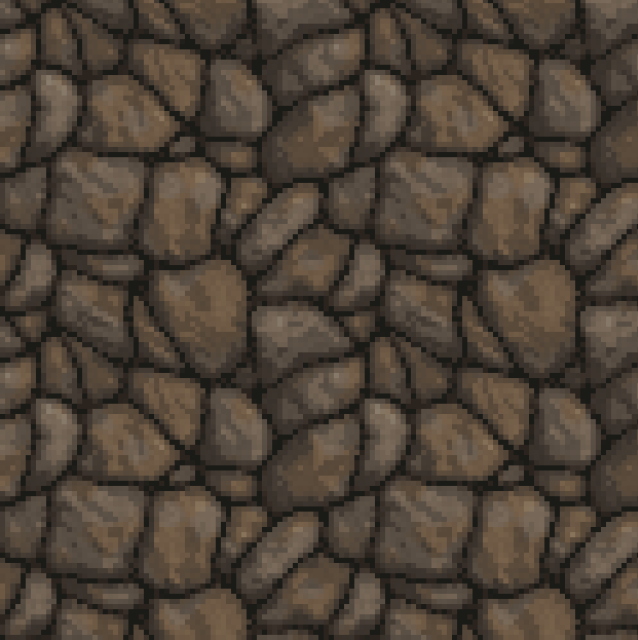
Reproduce this texture procedurally as a Shadertoy shader.

```glsl
// Tiling wall of rounded, faceted field stones in dark mortar, drawn on coarse texels.
// Stones are cells of a wrapped, weighted Voronoi diagram; each gets a dome,
// a shaded lower facet, streaks and rust patches, reduced to a few tones.

#define REPEATS 1.947     // tiles down the canvas
#define TEXELS 64.0       // texels along one tile
#define CELLS 5.0         // stone cells along one tile
#define JITTER 0.74       // scatter of stone centres
#define WEIGHT 0.88       // spread between small and large stones
#define WARP 0.24         // bending of the stone layout
#define JOINT 0.036       // half width of the mortar, in cells
#define ROUNDING 0.15     // corner rounding, in cells
#define TONES 8.0         // shading steps
#define SEED 37.0

const float TAU = 6.28319;
const vec3 MORTAR = vec3(0.10, 0.10, 0.085);
const vec3 EARTH = vec3(0.20, 0.155, 0.13);
const vec3 SHADOW = vec3(0.23, 0.20, 0.175);
const vec3 MID = vec3(0.34, 0.30, 0.26);
const vec3 LIGHT = vec3(0.45, 0.39, 0.33);
const vec3 HIGHLIGHT = vec3(0.53, 0.48, 0.42);
const vec3 RUST = vec3(0.99, 0.925, 0.84);

vec3 hash3(vec2 p) {
    vec3 q = fract((p.xyx + SEED) * vec3(0.1031, 0.1030, 0.0973));
    q += dot(q, q.yxz + 33.33);
    return fract((q.xxy + q.yzz) * q.zyx);
}

float noise(vec2 p) {
    vec2 i = floor(p), f = fract(p);
    f = f * f * (3.0 - 2.0 * f);
    float low = mix(hash3(i).x, hash3(i + vec2(1, 0)).x, f.x);
    float high = mix(hash3(i + vec2(0, 1)).x, hash3(i + vec2(1, 1)).x, f.x);
    return mix(low, high, f.y);
}

float smoothMin(float a, float b, float k) {
    float h = max(k - abs(a - b), 0.0) / k;
    return min(a, b) - 0.25 * h * h * k;
}

// Stone centre (xy) and weight (z) of one cell
vec3 stoneAt(vec2 cell) {
    vec3 h = hash3(mod(cell, CELLS));
    return vec3(cell + 0.5 + JITTER * (h.xy - 0.5), WEIGHT * h.z * h.z);
}

float power(vec2 p, vec3 stone) {
    vec2 d = p - stone.xy;
    return dot(d, d) - stone.z;
}

// Finds the stone that owns p; returns the rounded distance to its border
float stoneEdge(vec2 p, out vec2 owner, out vec3 stone) {
    vec2 home = floor(p);
    float best = 1e3;
    for (int y = -2; y <= 2; y++)
    for (int x = -2; x <= 2; x++) {
        vec2 cell = home + vec2(x, y);
        vec3 s = stoneAt(cell);
        float d = power(p, s);
        if (d < best) { best = d; owner = cell; stone = s; }
    }
    float edge = 1.0;
    for (int y = -2; y <= 2; y++)
    for (int x = -2; x <= 2; x++) {
        vec2 cell = home + vec2(x, y);
        if (cell == owner) continue;
        vec3 s = stoneAt(cell);
        float border = 0.5 * (power(p, s) - best) / max(distance(s.xy, stone.xy), 0.01);
        edge = smoothMin(edge, border, ROUNDING);
    }
    return edge;
}

vec3 stoneRamp(float tone) {
    vec3 c = mix(SHADOW, MID, smoothstep(0.15, 0.40, tone));
    c = mix(c, LIGHT, smoothstep(0.44, 0.68, tone));
    return mix(c, HIGHLIGHT, smoothstep(0.70, 0.90, tone));
}

vec3 wallColor(vec2 texel) {
    texel = mod(texel, TEXELS);
    vec3 grain = hash3(texel);

    // Bend the layout with waves that close over the tile
    vec2 p = texel / TEXELS * CELLS;
    vec2 wave = TAU * p.yx / CELLS;
    p += WARP * sin(wave + vec2(0.6, 3.7)) + 0.05 * sin(4.0 * wave + vec2(2.0, 0.5));

    vec2 owner;
    vec3 stone;
    float edge = stoneEdge(p, owner, stone) - JOINT + 0.03 * (grain.z - 0.5);
    vec3 trait = hash3(mod(owner, CELLS) + 71.0);

    // Stone space, turned towards its own light direction
    float angle = 0.9 + 1.1 * (trait.x - 0.5);
    vec2 toLight = vec2(cos(angle), sin(angle));
    vec2 d = p - stone.xy;
    vec2 local = vec2(dot(d, toLight), dot(d, vec2(-toLight.y, toLight.x)));
    vec2 offset = 40.0 * trait.yz;
    float patches = noise(local * 2.4 + offset);
    float streaks = noise(local * vec2(7.5, 3.5) + offset + 9.0);

    // Dome, slope, lower facet and streaks
    float tone = 0.24 + 0.34 * smoothstep(0.0, 0.22, edge);
    tone += 0.17 * clamp(local.x, -0.7, 0.7) + 0.10 * (trait.y - 0.5);
    tone -= 0.14 * (1.0 - smoothstep(-0.24, -0.18, local.x + 0.3 * (patches - 0.5)));
    tone += 0.44 * (streaks - 0.48) * smoothstep(0.0, 0.14, edge);
    tone += 0.09 * (grain.x - 0.5);
    tone = floor(clamp(tone, 0.0, 1.0) * TONES + 0.5) / TONES;

    // Rust patches on the worn faces
    float rust = smoothstep(0.42, 0.62, patches + 0.4 * (trait.z - 0.5));
    rust = floor(rust * 3.0 + 0.5) / 3.0 * smoothstep(0.2, 0.45, tone);
    vec3 color = stoneRamp(tone) * mix(vec3(1.0), RUST, rust);
    color *= 0.97 + 0.06 * grain.y;

    // Joints: black core with earthy crumbs along the rims
    vec3 joint = mix(MORTAR, EARTH, 0.7 * step(0.68, grain.y));
    color = mix(mix(EARTH, SHADOW, 0.6), color, smoothstep(0.0, 0.035, edge));
    return mix(joint, color, smoothstep(-0.01, 0.01, edge));
}

void mainImage(out vec4 fragColor, in vec2 fragCoord) {
    // Blend the four nearest texels over about one pixel at their borders
    float scale = REPEATS * TEXELS / iResolution.y;
    vec2 t = fragCoord * scale - 0.5;
    vec2 w = clamp((fract(t) - 0.5) / min(scale, 1.0) + 0.5, 0.0, 1.0);
    vec3 color = vec3(0.0);
    for (int i = 0; i < 4; i++) {
        vec2 corner = vec2(i % 2, i / 2);
        vec2 share = mix(1.0 - w, w, corner);
        float weight = share.x * share.y;
        if (weight > 0.0) color += weight * wallColor(floor(t) + corner);
    }
    fragColor = vec4(color, 1.0);
}
```
